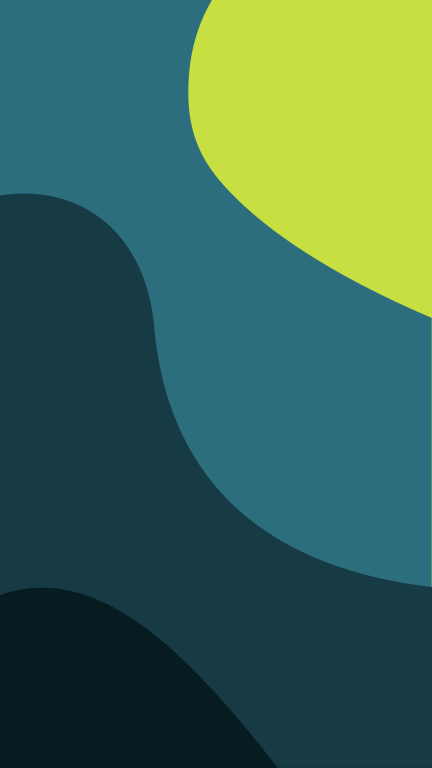
Give the GLSL for this background, as a Shadertoy shader.

```glsl
// Flat layered waves: a lime blob over teal, with two dark hills below.

const vec2 GRID = vec2(432.0, 768.0); // design units spanning the canvas

const vec3 TEAL  = vec3(0.176, 0.431, 0.494);
const vec3 SLATE = vec3(0.088, 0.231, 0.268);
const vec3 LIME  = vec3(0.780, 0.875, 0.255);
const vec3 INK   = vec3(0.025, 0.110, 0.128);

vec2 bezier(vec2 a, vec2 b, vec2 c, vec2 d, float t) {
    float s = 1.0 - t;
    return s * s * s * a + 3.0 * s * s * t * b + 3.0 * s * t * t * c + t * t * t * d;
}

vec2 bezierTangent(vec2 a, vec2 b, vec2 c, vec2 d, float t) {
    float s = 1.0 - t;
    return s * s * (b - a) + 2.0 * s * t * (c - b) + t * t * (d - c);
}

// Approximate signed distance to a curve whose x always increases;
// positive where p.y exceeds the curve.
float curveDistance(vec2 p, vec2 a, vec2 b, vec2 c, vec2 d) {
    float t = 0.5;
    float stride = 0.25;
    for (int i = 0; i < 16; i++) {
        t += bezier(a, b, c, d, t).x < p.x ? stride : -stride;
        stride *= 0.5;
    }
    vec2 tangent = normalize(bezierTangent(a, b, c, d, t));
    return (p.y - bezier(a, b, c, d, t).y) * tangent.x;
}

// Large hill: a rounded shoulder that sweeps into a valley.
float slateHill(vec2 p) {
    vec2 joint = vec2(154.0, 325.0);
    return p.x < joint.x
        ? curveDistance(p, vec2(0.0, 195.5), vec2(80.0, 183.0), vec2(145.0, 232.0), joint)
        : curveDistance(p, joint, vec2(167.0, 476.0), vec2(260.0, 567.0), vec2(432.0, 587.0));
}

// Small hill in the lower left corner.
float inkHill(vec2 p) {
    return curveDistance(p, vec2(0.0, 595.0), vec2(95.0, 562.0),
                         vec2(182.0, 645.0), vec2(278.0, 768.0));
}

// Corner blob: q holds (depth, across), as its edge is single-valued in depth.
float limeBlob(vec2 q) {
    vec2 leftmost = vec2(92.0, 188.3);
    vec2 bend = vec2(200.0, 238.0);
    if (q.x < leftmost.x)
        return curveDistance(q, vec2(0.0, 212.0), vec2(27.0, 196.0), vec2(58.0, 188.3), leftmost);
    if (q.x < bend.x)
        return curveDistance(q, leftmost, vec2(142.0, 188.3), vec2(170.0, 207.0), bend);
    return curveDistance(q, bend, vec2(243.0, 282.0), vec2(284.0, 352.0), vec2(318.0, 432.0));
}

float coverage(float dist, float pixel) {
    return clamp(dist / pixel + 0.5, 0.0, 1.0);
}

void mainImage(out vec4 fragColor, in vec2 fragCoord) {
    // Design space measures depth downward from the top edge.
    vec2 uv = fragCoord / iResolution.xy;
    vec2 p = vec2(uv.x, 1.0 - uv.y) * GRID;
    float pixel = GRID.y / iResolution.y;

    // Stack the layers from back to front.
    vec3 color = TEAL;
    color = mix(color, LIME, coverage(limeBlob(p.yx), pixel));
    color = mix(color, SLATE, coverage(slateHill(p), pixel));
    color = mix(color, INK, coverage(inkHill(p), pixel));
    fragColor = vec4(color, 1.0);
}
```
